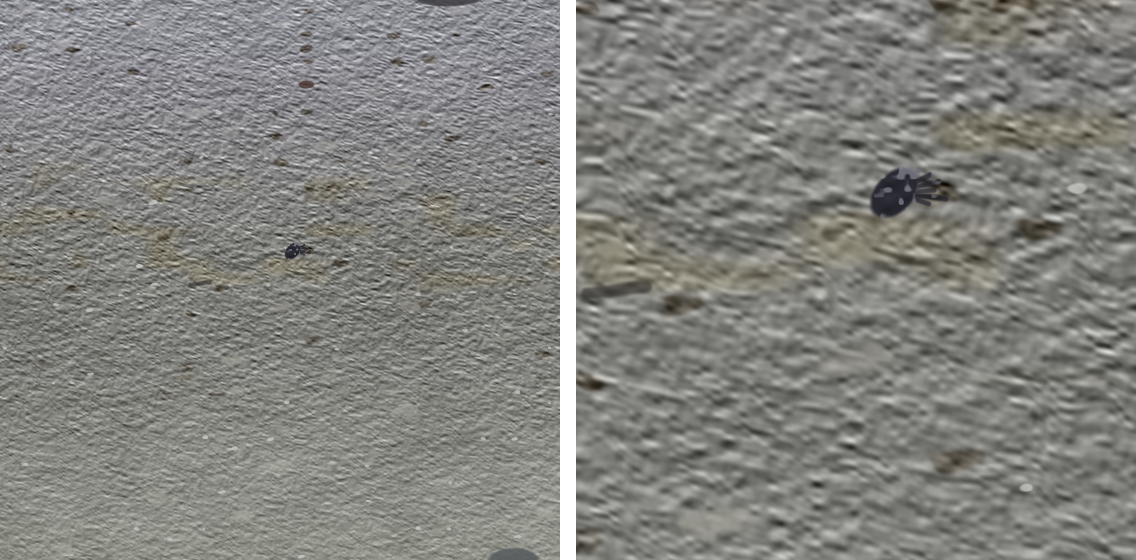
Left: the whole. Right: its middle third, enlarged.
Reproduce this texture procedurally as a Shadertoy shader.

```glsl
// Rough grey pavement with raised grains, pale pebbles, brown pits and a few dark scraps.

float hash(vec2 p) {
    return fract(sin(dot(p, vec2(127.1, 311.7))) * 43758.55);
}

float noise(vec2 p) {
    vec2 i = floor(p), f = fract(p);
    f = f * f * (3.0 - 2.0 * f);
    return mix(mix(hash(i), hash(i + vec2(1, 0)), f.x),
               mix(hash(i + vec2(0, 1)), hash(i + vec2(1, 1)), f.x), f.y);
}

// Grain height: flattened lumps that lean down to the right
float grainHeight(vec2 p) {
    vec2 q = vec2(p.x, p.y + 0.2 * p.x) + 0.006 * noise(p * 40.0);
    return 0.25 * noise(q * vec2(45, 75))
         + 0.60 * noise(q * vec2(92, 150) + 7.0)
         + 0.36 * noise(q * vec2(190, 290) + 31.0);
}

// Sparse ragged ellipses, one candidate per grid cell
float scatter(vec2 p, vec2 grid, float size, float share) {
    vec2 q = p * grid + 0.25 * (noise(p * 90.0) - 0.5);
    vec2 id = floor(q);
    vec2 centre = 0.35 + 0.3 * vec2(hash(id + 3.0), hash(id + 17.0));
    float radius = size * (0.5 + 0.5 * hash(id + 31.0));
    float d = length(fract(q) - centre) / radius;
    return smoothstep(1.3, 0.7, d) * step(hash(id + 53.0), share);
}

float segmentDistance(vec2 p, vec2 a, vec2 b) {
    vec2 ab = b - a;
    return length(p - a - ab * clamp(dot(p - a, ab) / dot(ab, ab), 0.0, 1.0));
}

float ellipse(vec2 p, vec2 radii) {
    return smoothstep(1.12, 0.88, length(p / radii));
}

void mainImage(out vec4 fragColor, in vec2 fragCoord) {
    vec2 p = fragCoord / iResolution.xy;

    // Bluish light above, a dim middle, greenish grey below
    vec3 color = mix(vec3(0.565, 0.572, 0.540), vec3(0.485, 0.485, 0.468), smoothstep(0.0, 0.45, p.y));
    color = mix(color, vec3(0.560, 0.560, 0.590), smoothstep(0.48, 1.0, p.y));
    color += 0.03 * (noise(p * vec2(4, 6)) - 0.5) + 0.05 * (noise(p * vec2(18, 32)) - 0.5);

    // Embedded pebbles and earthy pits
    float pebble = scatter(p, vec2(13, 32), 0.30, 0.13);
    float pit = scatter(p + 0.37, vec2(19, 44), 0.32, 0.07) * smoothstep(0.1, 0.5, p.y);
    float stain = noise(p * vec2(14, 34) + 5.0) * smoothstep(0.35, 0.0, abs(p.y - 0.58));
    color = mix(color, color * vec3(1.0, 0.97, 0.88), smoothstep(0.55, 0.85, stain));
    color = mix(color, color + vec3(0.055, 0.055, 0.045), pebble);
    color = mix(color, color * vec3(0.70, 0.66, 0.60), pit);

    // Light from above; the relief softens toward the bottom and on pebbles
    float relief = grainHeight(p) - grainHeight(p + vec2(-0.001, 0.003));
    float strength = mix(0.38, 0.66, smoothstep(0.0, 0.6, p.y));
    color += relief * strength * (1.0 - 0.55 * pebble);
    color += 0.035 * (noise(p * 330.0) - 0.5);

    // Tiny bright chips
    float chip = scatter(p + 0.71, vec2(34, 62), 0.22, 0.02);
    color = mix(color, vec3(0.80, 0.80, 0.79), 0.75 * chip);

    // Dark scrap with thin twigs near the middle
    vec2 s = p - vec2(0.523, 0.552);
    float scrap = ellipse(vec2(s.x - 0.4 * s.y, s.y), vec2(0.013, 0.015));
    for (float i = 0.0; i < 6.0; i++) {
        float angle = -0.5 + 0.3 * i;
        vec2 tip = (0.022 + 0.018 * hash(vec2(i, 9))) * vec2(cos(angle), 0.6 * sin(angle));
        scrap = max(scrap, 0.8 * smoothstep(0.0024, 0.0006, segmentDistance(s, vec2(0), tip)));
    }
    float flecks = smoothstep(0.55, 0.8, noise(p * 260.0));
    color = mix(color, mix(vec3(0.12, 0.12, 0.16), vec3(0.42, 0.42, 0.47), flecks), 0.9 * scrap);

    // Short dark sliver and a reddish crumb
    float sliver = smoothstep(0.005, 0.002, segmentDistance(p, vec2(0.34, 0.492), vec2(0.375, 0.496)));
    color = mix(color, vec3(0.24, 0.23, 0.22), 0.7 * sliver);
    color = mix(color, vec3(0.30, 0.21, 0.20), 0.8 * ellipse(p - vec2(0.547, 0.849), vec2(0.014, 0.007)));

    // Dark rounded patches cut by the top and bottom edges
    color = mix(color, vec3(0.25, 0.25, 0.27), 0.9 * ellipse(p - vec2(0.8, 1.005), vec2(0.062, 0.016)));
    color = mix(color, vec3(0.33, 0.35, 0.36), 0.85 * ellipse(p - vec2(0.918, 0.0), vec2(0.045, 0.021)));

    fragColor = vec4(clamp(color, 0.0, 1.0), 1.0);
}
```
